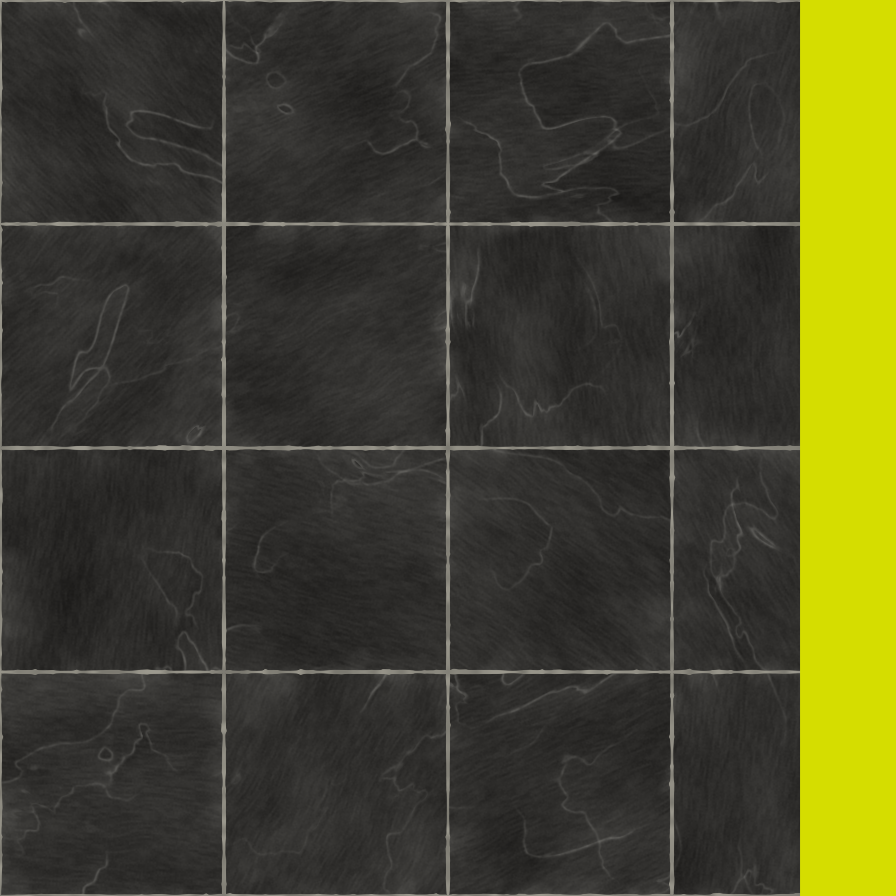
A WebGL 2 fragment shader for this texture:

```glsl
#version 300 es
precision highp float;
// Dark slate floor tiles with pale grout, beside a flat lime strip on the right.

#define TILES 4.0          // tiles across and down
#define STRIP_X 0.893      // left edge of the lime strip
#define GROUT_HALF 0.0075  // half grout width, in tiles
#define GROUT_WOBBLE 0.005 // unevenness of the tile edge, in tiles
#define LEDGE_WIDTH 0.0065 // width of a cleft line, in tiles
#define LEDGE_GAIN 0.12    // brightness of the cleft lines
#define CLOUD_GAIN 0.13    // broad mottling
#define GRAIN_GAIN 0.038   // fine streaks
#define WEAR_GAIN 0.085    // pale scuffs along the tile edges

uniform vec2 u_resolution;
out vec4 fragColor;

const vec3 SLATE = vec3(0.182, 0.178, 0.170);
const vec3 DUST = vec3(1.0, 1.0, 0.97);
const vec3 GROUT = vec3(0.56, 0.55, 0.51);
const vec3 LIME = vec3(0.835, 0.865, 0.0);

float hash(vec2 cell) {
  uvec2 k = uvec2(ivec2(cell)) * uvec2(1597334677u, 3812015801u);
  uint h = (k.x ^ k.y) * 1597334677u;
  h = (h ^ (h >> 15)) * 2246822519u;
  return float((h ^ (h >> 13)) >> 8) / 16777216.0;
}

float noise(vec2 p) {
  vec2 i = floor(p), f = fract(p);
  f = f * f * (3.0 - 2.0 * f);
  return mix(mix(hash(i), hash(i + vec2(1, 0)), f.x),
             mix(hash(i + vec2(0, 1)), hash(i + vec2(1, 1)), f.x), f.y);
}

float fbm(vec2 p) {
  float sum = 0.0, gain = 0.53;
  for (int i = 0; i < 5; i++) {
    sum += gain * noise(p);
    p = mat2(1.6, 1.2, -1.2, 1.6) * p + 17.3;
    gain *= 0.47;
  }
  return sum;
}

mat2 rotation(float angle) {
  float c = cos(angle), s = sin(angle);
  return mat2(c, s, -s, c);
}

// Height of the split stone layers, longer along x than y.
float layerHeight(vec2 p) {
  vec2 stretched = p * vec2(1.1, 2.0);
  return fbm(stretched + 0.5 * noise(p * 3.0 + 40.0));
}

// Bright broken line where a layer ends, with a faint glow on its upper side.
float ledge(vec2 p, float level) {
  const float e = 0.006;
  float h = layerHeight(p);
  vec2 slope = vec2(layerHeight(p + vec2(e, 0)), layerHeight(p + vec2(0, e))) - h;
  float d = (h - level) / max(length(slope) / e, 0.55);
  float line = exp(-pow(d / LEDGE_WIDTH, 2.0));
  float glow = smoothstep(-0.004, 0.004, d) * exp(-max(d, 0.0) / 0.07);
  float broken = smoothstep(0.3, 0.72, noise(p * 3.2 + 71.0));
  float rough = 0.45 + 0.75 * noise(p * 45.0);
  return broken * (line * rough + 0.22 * glow);
}

float slateLight(vec2 local, vec2 tile, float edge) {
  float seed = hash(tile + 11.0);
  vec2 offset = 200.0 * vec2(seed, hash(tile + 37.0));
  vec2 p = rotation(6.2832 * hash(tile + 53.0)) * (local - 0.5) + offset;

  // Mottling and directional grain
  float light = CLOUD_GAIN * (fbm(p * vec2(2.5, 4.5) + 90.0) - 0.49);
  light += 0.012 * (seed - 0.5);
  vec2 bent = p + 0.04 * noise(p * 5.0);
  light += GRAIN_GAIN * (noise(bent * vec2(22.0, 95.0)) - 0.5);
  light += 0.6 * GRAIN_GAIN * (noise(p * 125.0) - 0.5);

  // Cleft layers
  for (int i = 0; i < 2; i++) {
    float k = float(i);
    float level = 0.46 + 0.1 * hash(tile + 67.0 + 9.0 * k);
    light += LEDGE_GAIN * (1.0 - 0.35 * k) * ledge(p + 31.0 * k, level);
  }

  // Scuffed rim
  float scuff = smoothstep(0.42, 0.75, fbm(p * 7.0 + 23.0));
  return light + WEAR_GAIN * scuff * exp(-edge / 0.065);
}

void main() {
  vec2 uv = gl_FragCoord.xy / u_resolution;
  float pixel = 1.0 / min(u_resolution.x, u_resolution.y);
  vec2 grid = uv * TILES, tile = floor(grid), local = fract(grid);
  vec2 border = min(local, 1.0 - local);
  float edge = min(border.x, border.y);

  vec3 color = SLATE + DUST * slateLight(local, tile, edge);

  // Grout with slightly chipped sides and uneven tone
  float chip = pow(noise(grid * 38.0 + 5.0), 5.0);
  float halfWidth = GROUT_HALF + GROUT_WOBBLE * (noise(grid * 14.0) - 0.5 + 1.4 * chip);
  float blur = 0.6 * pixel * TILES;
  float grout = 1.0 - smoothstep(halfWidth - blur, halfWidth + blur, edge);
  vec3 groutColor = GROUT * (0.86 + 0.24 * noise(grid * 24.0 + 60.0));
  color = mix(color, groutColor, grout);

  // Lime strip
  float strip = smoothstep(-0.5 * pixel, 0.5 * pixel, uv.x - STRIP_X);
  fragColor = vec4(mix(color, LIME, strip), 1.0);
}
```
